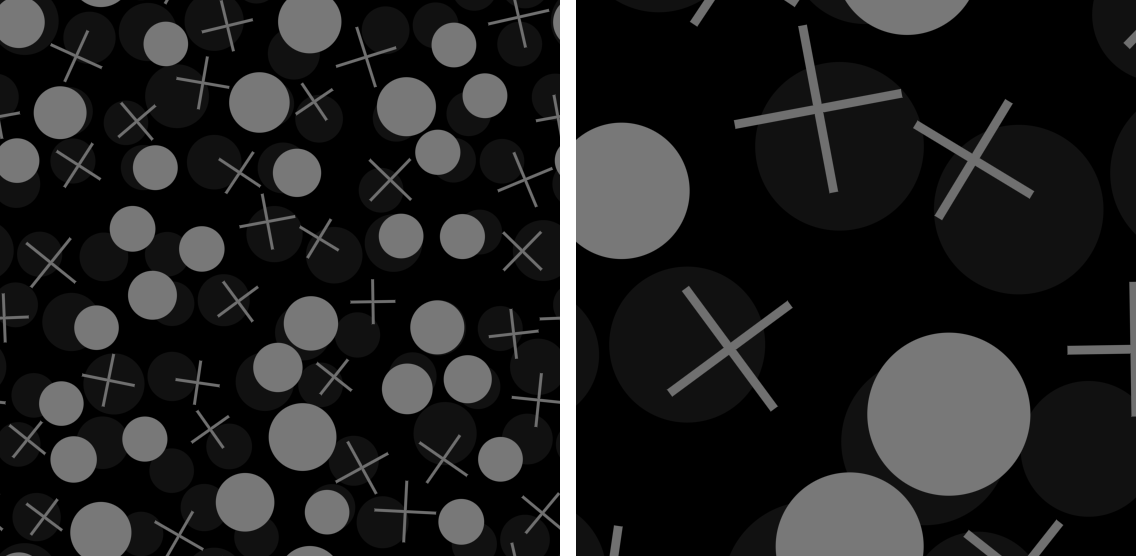
Left: the whole. Right: its middle third, enlarged.
Reproduce this pattern procedurally as a Shadertoy shader.

```glsl
// Grey discs and thin crosses scattered over faint dark discs on black.
// Each layer jitters one grain per cell of a wrapping grid, then pushes
// neighbouring grains apart in a few passes so that they do not overlap.

#define GRID 8              // cells along each side of the tile
#define JITTER 0.66         // random offset, in cells
#define STAGGER 0.2         // sideways shift of alternate rows, in cells
#define RADIUS_MIN 0.318
#define RADIUS_RANGE 0.19
#define GAP 0.05            // clearance between grains, in cells
#define ARM_HALF_WIDTH 0.021
#define BACKGROUND vec3(0.0)
#define DARK_DISC vec3(0.067)
#define LIGHT_DISC vec3(0.47)
#define CROSS vec3(0.44)

const int SPAN = 9;         // cells per side of the relaxed neighbourhood

ivec2 wrapCell(ivec2 cell) {
    return (cell + GRID) % GRID;
}

// Integer hash: three random values in 0..1
vec3 hash3(ivec2 cell, int seed) {
    uvec3 v = uvec3(cell, seed) * 1664525u + 1013904u;
    v.x += v.y * v.z; v.y += v.z * v.x; v.z += v.x * v.y;
    v ^= v >> 16u;
    v.x += v.y * v.z; v.y += v.z * v.x; v.z += v.x * v.y;
    return vec3(v >> 8u) / 16777216.0;
}

// Unrelaxed grain: centre in xy, radius in z
vec3 makeGrain(ivec2 cell, int seed) {
    ivec2 id = wrapCell(cell);
    vec3 rnd = hash3(id, seed);
    vec2 centre = vec2(cell) + 0.5 + JITTER * (rnd.xy - 0.5);
    centre.x += (id.y & 1) == 0 ? STAGGER : -STAGGER;
    return vec3(centre, RADIUS_MIN + RADIUS_RANGE * rnd.z * rnd.z * rnd.z);
}

// One of each pair of cells holds a cross, the other a disc
bool isCross(ivec2 id, int seed) {
    bool swapPair = hash3(ivec2(id.x / 2, id.y), seed + 1).x < 0.5;
    return swapPair == ((id.x & 1) == 0);
}

float crossDistance(vec2 p, float angle, float armLength) {
    float c = cos(angle), s = sin(angle);
    vec2 q = abs(mat2(c, -s, s, c) * p);
    return max(max(q.x, q.y) - armLength, min(q.x, q.y) - ARM_HALF_WIDTH);
}

// Distances to the nearest disc (x) and the nearest cross (y)
vec2 scatter(vec2 p, int seed, bool withCrosses) {
    ivec2 home = ivec2(floor(p));
    vec3 grains[SPAN * SPAN];
    for (int y = 0; y < SPAN; y++)
        for (int x = 0; x < SPAN; x++)
            grains[y * SPAN + x] = makeGrain(home + ivec2(x, y) - SPAN / 2, seed);

    // Each pass drops the outer ring and stores results one cell lower,
    // so that values still to be read are never overwritten.
    for (int size = SPAN - 2; size >= 3; size -= 2)
        for (int y = 0; y < size; y++)
            for (int x = 0; x < size; x++) {
                vec3 grain = grains[(y + 1) * SPAN + x + 1];
                vec2 push = vec2(0.0);
                for (int k = 0; k < 9; k++) {
                    if (k == 4) continue;
                    vec3 other = grains[(y + k / 3) * SPAN + x + k % 3];
                    vec2 away = grain.xy - other.xy;
                    float dist = max(length(away), 0.001);
                    float overlap = max(grain.z + other.z + GAP - dist, 0.0);
                    push += 0.5 * overlap * away / dist;
                }
                grains[y * SPAN + x] = grain + vec3(push, 0.0);
            }

    // Draw the nearest 3 x 3 grains
    vec2 nearest = vec2(10.0);
    vec2 aspect = vec2(1.0, iResolution.y / iResolution.x);
    for (int y = 0; y < 3; y++)
        for (int x = 0; x < 3; x++) {
            ivec2 id = wrapCell(home + ivec2(x, y) - 1);
            vec3 grain = grains[y * SPAN + x];
            vec2 local = (p - grain.xy) * aspect;
            if (withCrosses && isCross(id, seed)) {
                float angle = 1.5708 * hash3(id, seed + 2).y;
                nearest.y = min(nearest.y, crossDistance(local, angle, grain.z));
            } else {
                nearest.x = min(nearest.x, length(local) - grain.z);
            }
        }
    return nearest;
}

void mainImage(out vec4 fragColor, in vec2 fragCoord) {
    vec2 p = fragCoord / iResolution.xy * float(GRID);
    float edge = 0.75 * float(GRID) / iResolution.x;

    vec2 back = scatter(p, 11, false);
    vec2 front = scatter(p, 47, true);

    vec3 color = mix(BACKGROUND, DARK_DISC, 1.0 - smoothstep(-edge, edge, back.x));
    color = mix(color, LIGHT_DISC, 1.0 - smoothstep(-edge, edge, front.x));
    color = mix(color, CROSS, 1.0 - smoothstep(-edge, edge, front.y));
    fragColor = vec4(color, 1.0);
}
```
